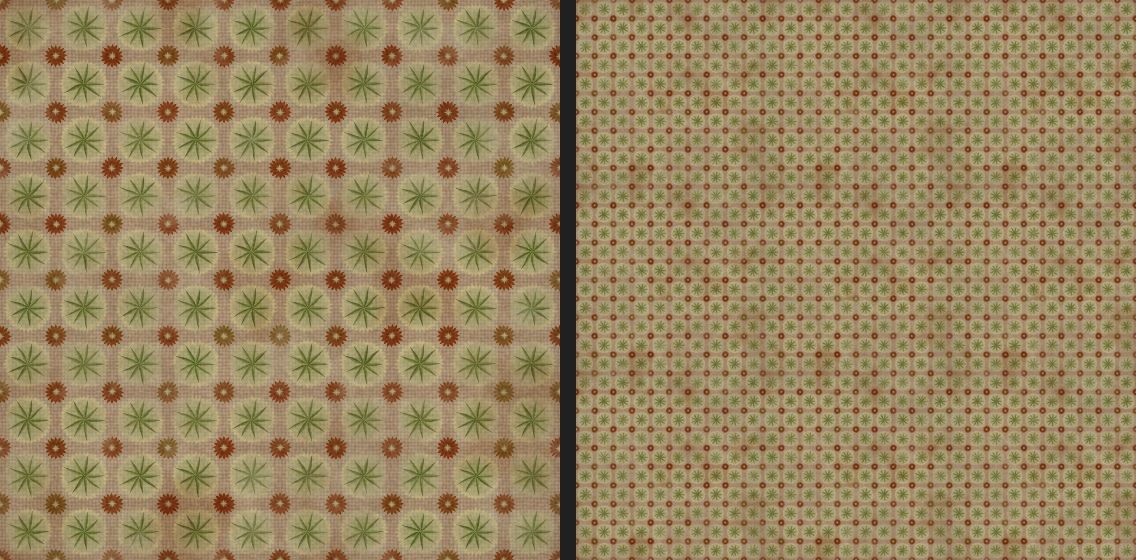
Left, the tile; right, the same tile 3 across and 3 down.
Write a Shadertoy shader that draws this pattern.

```glsl
// Worn woven cloth: ten by ten green leaf stars in scalloped rings, with rust rosettes between them.
const float REPEATS = 10.0;
const float THREADS = 16.0; // threads per repeat
const float TAU = 6.2831853;

float hash(vec2 p) {
    return fract(sin(dot(p, vec2(127.1, 311.7))) * 43758.5453);
}

// Value noise that wraps after a whole number of lattice cells
float wrapNoise(vec2 uv, float period) {
    vec2 p = uv * period;
    vec2 i = floor(p), f = fract(p);
    f = f * f * (3.0 - 2.0 * f);
    vec2 a = mod(i, period), b = mod(i + 1.0, period);
    return mix(mix(hash(a), hash(vec2(b.x, a.y)), f.x),
               mix(hash(vec2(a.x, b.y)), hash(b), f.x), f.y);
}

float wrapFbm(vec2 uv, float period) {
    float sum = 0.0, weight = 0.5;
    for (int i = 0; i < 4; i++) {
        sum += weight * wrapNoise(uv, period);
        period *= 2.0;
        weight *= 0.5;
    }
    return sum / 0.9375;
}

float inside(float d, float soft) {
    return 1.0 - smoothstep(-soft, soft, d);
}

// Signed distance to a disc with pointed teeth
float toothedDisc(vec2 p, float radius, float depth, float teeth) {
    float wave = abs(fract(atan(p.y, p.x) / TAU * teeth) - 0.5) * 2.0;
    return length(p) - radius - depth * (wave - 0.5);
}

// Star of tapered leaves: x = distance, y = side of the midrib, z = leaf number
vec3 leafStar(vec2 p, float leaves, float reach, float seed) {
    float turn = (atan(p.y, p.x) / TAU + 0.5) * leaves;
    float leaf = mod(floor(turn), leaves);
    float angle = (fract(turn) - 0.5) * TAU / leaves;
    angle += 0.16 * (hash(vec2(leaf, 3.0)) - 0.5);
    vec2 q = length(p) * vec2(cos(angle), sin(angle));
    float tip = reach * (0.9 + 0.2 * hash(vec2(leaf, seed)));
    float t = clamp(q.x / tip, 0.0, 1.0);
    float halfWidth = 0.075 * sqrt(t) * (1.0 - t);
    return vec3(max(abs(q.y) - halfWidth, q.x - tip), q.y, leaf);
}

vec3 groundCloth(vec2 cell, vec2 uv) {
    vec2 band = smoothstep(0.34, 0.42, abs(cell));
    vec3 col = mix(vec3(0.66, 0.59, 0.47), vec3(0.63, 0.53, 0.42), max(band.x, band.y));
    return col + 0.05 * (wrapFbm(uv, 40.0) - 0.5);
}

vec3 addMedallion(vec3 col, vec2 p, vec2 id, float fade, float soft) {
    float seed = hash(id + 5.0);
    float disc = inside(toothedDisc(p, 0.415, 0.04, 36.0), soft);
    float core = inside(toothedDisc(p, 0.345, 0.035, 36.0), soft * 1.6);
    vec3 field = mix(vec3(0.65, 0.61, 0.45), vec3(0.59, 0.57, 0.38),
                     smoothstep(0.36, 0.08, length(p)));
    col = mix(col, vec3(0.73, 0.68, 0.48), disc * 0.8 * fade);
    col = mix(col, field, core * 0.85);

    // Leaves: one half lit, the other shaded, with a dark midrib
    vec3 star = leafStar(p, 9.0, 0.36, 7.0 + floor(seed * 9.0));
    vec3 green = mix(vec3(0.36, 0.39, 0.17), vec3(0.49, 0.53, 0.28),
                     smoothstep(-0.008, 0.008, star.y));
    green *= 0.9 + 0.2 * hash(vec2(star.z, seed * 20.0));
    green = mix(green, vec3(0.45, 0.40, 0.20), 0.25 * seed);
    green *= 1.0 - 0.15 * inside(abs(star.y) - 0.003, soft);
    return mix(col, green, inside(star.x, soft * 0.75) * (0.7 + 0.3 * fade));
}

vec3 addRosette(vec3 col, vec2 p, vec2 id, float fade, float soft) {
    float r = length(p);
    float olive = smoothstep(0.5, 1.0, hash(id + 17.0));
    olive = clamp(olive * 0.75 + 0.3 * hash(id + 31.0) * (0.5 + 3.0 * p.y), 0.0, 1.0);
    vec3 rust = mix(vec3(0.51, 0.22, 0.08), vec3(0.48, 0.36, 0.12), olive);
    float petals = 0.5 + 0.5 * cos(atan(p.y, p.x) * 16.0);
    rust *= 1.0 - 0.16 * petals * smoothstep(0.08, 0.14, r);
    rust *= mix(0.84, 1.08, smoothstep(0.06, 0.16, r));
    col = mix(col, rust, inside(toothedDisc(p, 0.175, 0.06, 16.0), soft) * (0.72 + 0.28 * fade));
    return mix(col, vec3(0.70, 0.62, 0.45), inside(toothedDisc(p, 0.05, 0.025, 8.0), soft * 1.8) * 0.85);
}

void mainImage(out vec4 fragColor, in vec2 fragCoord) {
    vec2 uv = fragCoord / iResolution.xy;
    float soft = max(0.012, 0.75 * REPEATS / iResolution.y);

    // Slightly uneven cloth
    vec2 wobble = vec2(wrapNoise(uv, 60.0), wrapNoise(uv + 0.5, 60.0)) - 0.5;
    vec2 p = uv * REPEATS + 0.022 * wobble;
    vec2 cell = fract(p) - 0.5;
    vec2 corner = fract(p + 0.5) - 0.5;
    vec2 cellId = mod(floor(p), REPEATS);
    vec2 cornerId = mod(floor(p + 0.5), REPEATS);
    float fade = smoothstep(0.2, 0.65, wrapFbm(uv, 14.0));

    vec3 col = groundCloth(cell, uv);
    col = addMedallion(col, cell, cellId, fade, soft);
    col = addRosette(col, corner, cornerId, fade, soft);

    // Weave relief, strongest on the bare ground
    vec2 thread = cos(p * THREADS * TAU);
    float bare = smoothstep(0.36, 0.44, length(cell));
    col *= 1.0 + (0.022 + 0.025 * bare) * (thread.x + thread.y);

    // Wear: rusty stains, pale rubbed patches and fine grain
    float stain = smoothstep(0.5, 0.78, wrapFbm(uv + 0.25, 7.0));
    float rubbed = smoothstep(0.55, 0.8, wrapFbm(uv + 0.75, 16.0));
    col = mix(col, col * vec3(0.88, 0.77, 0.64), stain * 0.6);
    col = mix(col, vec3(0.71, 0.67, 0.56), rubbed * 0.28);
    col *= 0.95 + 0.1 * wrapFbm(uv, 5.0);
    col += 0.07 * (wrapNoise(uv, 256.0) - 0.5);
    fragColor = vec4(clamp(col, 0.0, 1.0), 1.0);
}
```
